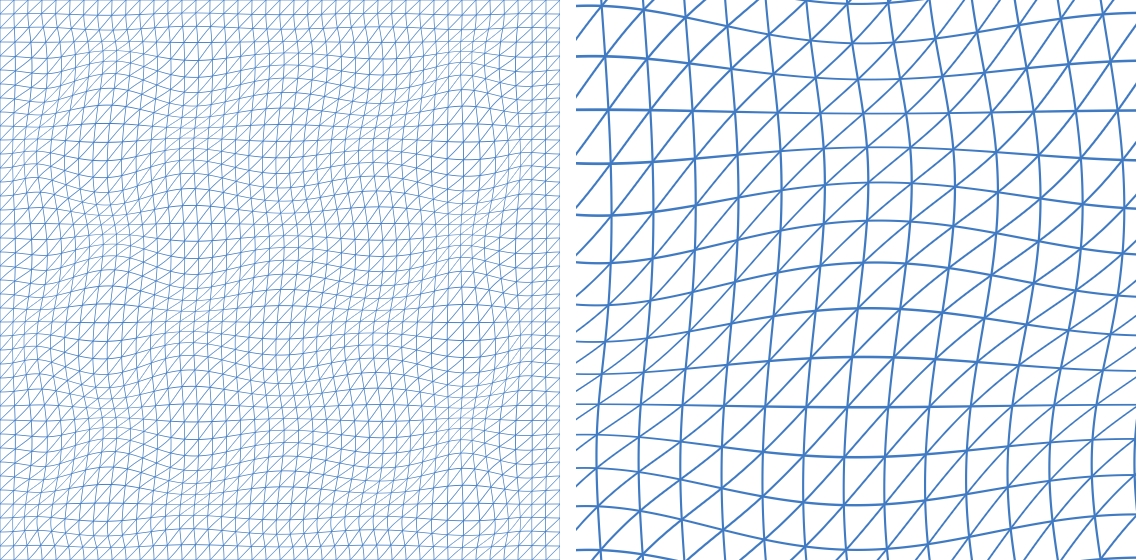
Left: the whole. Right: its middle third, enlarged.
Give the GLSL for this pattern, as a WebGL 2 fragment shader.

```glsl
#version 300 es
precision highp float;
// Blue triangulated mesh of 40 by 40 cells, gently warped like rippling cloth.

uniform vec2 u_resolution;
out vec4 fragColor;

const float TAU = 6.2831853;
const float CELLS = 40.0;
const float LINE_WIDTH = 0.052;      // in cells, so lines thin where cells shrink
const float DIAGONAL_WIDTH = 0.064;  // measured across x - y
const vec3 PAPER = vec3(1.0);
const vec3 INK = vec3(0.25, 0.48, 0.76);

// Cosine wave with its crest at the given position.
float wave(float t, float crest, float period) {
    return cos(TAU * (t - crest) / period);
}

float bump(float t, float center, float radius) {
    float d = (t - center) / radius;
    return exp(-d * d);
}

// Zero on the canvas border, one inside.
float edgeFade(vec2 p, float margin) {
    vec2 f = smoothstep(vec2(0.0), vec2(margin), min(p, 1.0 - p));
    return f.x * f.y;
}

// Displacement of a mesh point from its place in the regular grid.
vec2 ripple(vec2 p) {
    float sway = 0.65 + 0.25 * wave(p.x, 0.12, 0.5) - 1.3 * bump(p.x, 0.88, 0.07);
    float lift = 0.010 + 0.009 * bump(p.x, 0.22, 0.18) + 0.006 * bump(p.x, 0.83, 0.10);
    float dx = 0.011 * sway * wave(p.y, 0.55, 1.0 / 3.0);
    float dy = lift * wave(p.x, 0.19, 0.32) * wave(p.y, 0.512, 1.0 / 3.0);
    return vec2(dx * edgeFade(p, 0.07), dy * edgeFade(p, 0.10));
}

// Finds the grid point that the ripple moves to p.
vec2 unwarp(vec2 p) {
    vec2 source = p;
    for (int i = 0; i < 8; i++) {
        source = p - ripple(source);
    }
    return source;
}

// Box-filtered coverage of lines at whole values of t.
float gridLine(float t, float width) {
    float pixel = max(length(vec2(dFdx(t), dFdy(t))), 1e-5);
    float d = abs(t - round(t));
    float h = 0.5 * width;
    return clamp(0.5 + (h - d) / pixel, 0.0, 1.0)
         - clamp(0.5 - (h + d) / pixel, 0.0, 1.0);
}

void main() {
    vec2 grid = unwarp(gl_FragCoord.xy / u_resolution) * CELLS;

    // Columns, rows and rising diagonals
    float column = gridLine(grid.x, LINE_WIDTH);
    float row = gridLine(grid.y, LINE_WIDTH);
    float diagonal = gridLine(grid.x - grid.y, DIAGONAL_WIDTH);

    float ink = 1.0 - (1.0 - column) * (1.0 - row) * (1.0 - diagonal);
    fragColor = vec4(mix(PAPER, INK, ink), 1.0);
}
```
